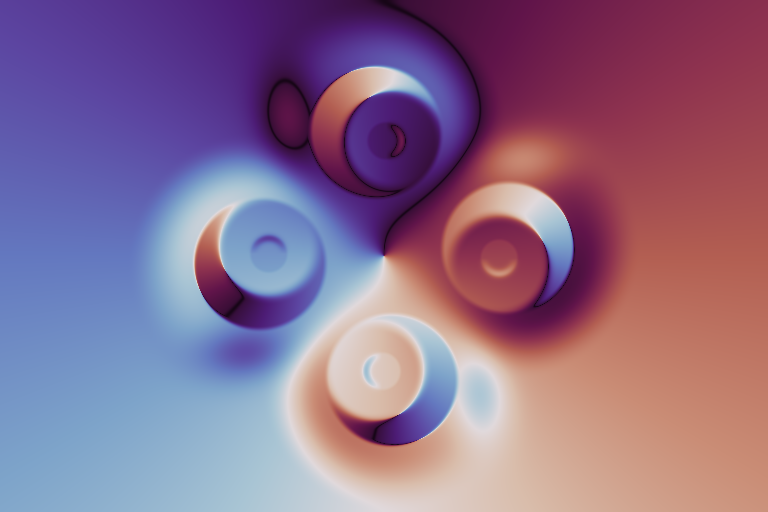
This background is drawn by a Shadertoy shader. Its source:

```glsl
const float TAU = 6.2831853;

// Layout of one lobe, in canvas heights from the centre
const vec2 DISC = vec2(-0.0155, 0.242);
const float DISC_RADIUS = 0.128;
const float DISC_EDGE = 0.007;
const vec2 CORE = vec2(0.018, 0.226);
const float CORE_RADIUS = 0.096;
const float CORE_EDGE = 0.018;
const vec2 BEAD = vec2(0.004, 0.225);
const float BEAD_RADIUS = 0.036;
const vec2 DENT = vec2(-0.190, 0.270);
const vec2 DENT_SIZE = vec2(0.055, 0.095);

// Phase shifts, in turns
const float HALO_MEAN = 0.12;
const vec2 HALO_TILT = vec2(0.125, 0.06);
const float DENT_DEPTH = 0.18;
const float CORE_SHIFT = 0.09;
const float BEAD_SHIFT = 0.035;
const float CRESCENT_DEPTH = 0.13;
const float SWIRL_BEND = 0.06;

const float SEAM_SOFTNESS = 0.014;
const float LINE_WIDTH = 0.007;
const float LINE_DARKNESS = 0.55;

// Cyclic ramp: dark, violet, blue, white, salmon, maroon
const int STOPS = 12;
const vec3 RAMP[STOPS] = vec3[STOPS](
    vec3(0.20, 0.05, 0.20), vec3(0.30, 0.11, 0.46),
    vec3(0.36, 0.27, 0.63), vec3(0.39, 0.47, 0.75),
    vec3(0.49, 0.64, 0.79), vec3(0.66, 0.77, 0.83),
    vec3(0.88, 0.85, 0.86), vec3(0.85, 0.74, 0.67),
    vec3(0.79, 0.55, 0.46), vec3(0.70, 0.37, 0.32),
    vec3(0.56, 0.20, 0.31), vec3(0.38, 0.08, 0.29));

vec3 phaseColor(float turns) {
    float x = fract(turns) * float(STOPS);
    int i = int(x) % STOPS;
    vec3 color = mix(RAMP[i], RAMP[(i + 1) % STOPS], fract(x));
    // Thin dark line where the phase wraps
    float wrap = (fract(turns + 0.5) - 0.5) / LINE_WIDTH;
    return color * (1.0 - LINE_DARKNESS * exp(-wrap * wrap));
}

vec2 phasor(float turns) {
    return vec2(cos(TAU * turns), sin(TAU * turns));
}

// Angle in turns, counterclockwise from straight up
float turnsFromUp(vec2 v) {
    return atan(-v.x, v.y + 1e-6) / TAU;
}

float inside(float dist, float radius, float edge) {
    return 1.0 - smoothstep(radius - edge, radius + edge, dist);
}

// Soft halo around the disc with a dent on its left
float haloShift(vec2 p) {
    vec2 rel = p - DISC;
    float dist = length(rel);
    vec2 dir = rel / max(dist, 1e-4);
    vec2 dent = (p - DENT) / DENT_SIZE;
    float falloff = 1.0 - smoothstep(0.14, 0.26, dist);
    return falloff * (HALO_MEAN + dot(dir, HALO_TILT))
         - DENT_DEPTH * exp(-dot(dent, dent));
}

// Calm core holding a bead with a crescent on its right
float coreShift(vec2 p) {
    vec2 rel = p - BEAD;
    float dist = length(rel);
    float rim = (dist - 0.85 * BEAD_RADIUS) / 0.008;
    float side = max(rel.x, 0.0) / max(dist, 1e-4);
    return CORE_SHIFT - BEAD_SHIFT * inside(dist, BEAD_RADIUS, 0.004)
         - CRESCENT_DEPTH * side * exp(-rim * rim);
}

// Blending unit phasors lets vortices form where phases oppose
vec2 lobe(vec2 p) {
    float around = turnsFromUp(p - DISC);
    float swirl = 0.5 + around + SWIRL_BEND * cos(TAU * around);
    float disc = inside(length(p - DISC), DISC_RADIUS, DISC_EDGE);
    float core = inside(length(p - CORE), CORE_RADIUS, CORE_EDGE);
    vec2 inner = mix(phasor(swirl), phasor(coreShift(p)), core);
    return mix(phasor(haloShift(p)), inner, disc);
}

void mainImage(out vec4 fragColor, in vec2 fragCoord) {
    vec2 p = (fragCoord - 0.5 * iResolution.xy) / iResolution.y;

    // Four quarter-turn copies, weighted by nearness
    vec2 field = vec2(0.0);
    vec2 q = p;
    for (int k = 0; k < 4; k++) {
        vec2 rel = q - DISC;
        field += exp(-dot(rel, rel) / SEAM_SOFTNESS) * lobe(q);
        q = vec2(q.y, -q.x);
    }

    float turns = turnsFromUp(p) + atan(field.y, field.x) / TAU;
    fragColor = vec4(phaseColor(turns), 1.0);
}
```
